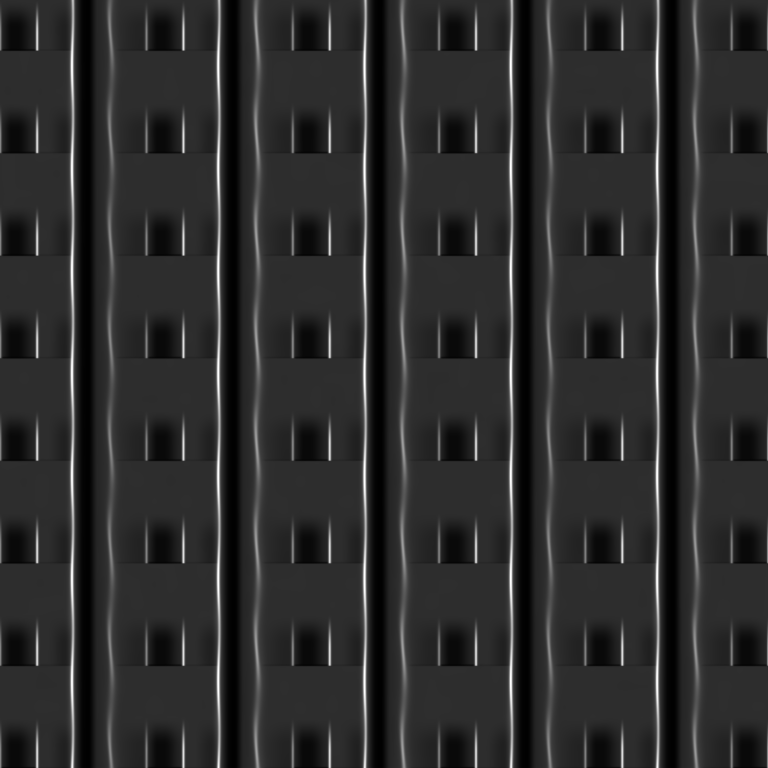
Write a Shadertoy shader that draws this texture map.

```glsl
// Dark ribbed metal panel: vertical grooves with bright rims and rows of pressed slots.

const vec2 REPEATS = vec2(5.25, 7.49);
const vec2 OFFSET = vec2(0.499, 6.997);   // first rim from the left, first slot floor
const float TAU = 6.2831853;
const float BASE_TONE = 0.177;

float hash(vec2 p) {
    return fract(sin(dot(p, vec2(127.1, 311.7))) * 43758.55);
}

float valueNoise(vec2 p) {
    vec2 i = floor(p), f = fract(p);
    f = f * f * (3.0 - 2.0 * f);
    vec2 e = vec2(0.0, 1.0);
    return mix(mix(hash(i), hash(i + e.yx), f.x),
               mix(hash(i + e.xy), hash(i + e.yy), f.x), f.y);
}

// Soft plateau rising over a..b and falling over c..d
float band(float x, float a, float b, float c, float d) {
    return smoothstep(a, b, x) * (1.0 - smoothstep(c, d, x));
}

// Soft highlight around a centre, wrapped across the cell border
float glint(float x, float centre, float width) {
    float d = fract(x - centre + 0.5) - 0.5;
    return exp(-d * d / (width * width));
}

// Groove shading between the two rims
float grooveShade(float x) {
    return 0.78 * band(x, 0.0, 0.07, 0.105, 0.17) + 0.20 * band(x, 0.02, 0.1, 0.14, 0.25);
}

// Dark pocket and its faint flanks
float slotShade(float x, float y) {
    float pocket = 0.62 * band(x, 0.50, 0.58, 0.62, 0.75);
    float floorTone = 0.18 * band(x, 0.49, 0.51, 0.74, 0.76);
    float leftFlank = 0.24 * band(x, 0.27, 0.46, 0.475, 0.50);
    float rightFlank = 0.30 * band(x, 0.82, 0.95, 0.98, 1.0);
    float fade = 1.0 - smoothstep(0.22, 0.50, y);
    return (pocket + floorTone + leftFlank + rightFlank) * fade;
}

// Long highlights along both edges of the groove
float rimLight(float x, float y, float column, float pixel) {
    float sway = sin(TAU * (y - 0.1));
    float thin = max(0.010, 0.65 * pixel);
    float sharp = glint(x, -0.003 + 0.004 * sway, thin) * (0.60 - 0.16 * sway);
    sharp += 0.10 * glint(x, -0.008, 0.024);
    float pulse = 0.5 + 0.5 * cos(TAU * (y - 0.16));
    float centre = 0.258 - 0.009 * sway;
    float soft = glint(x, centre, mix(0.021, 0.012, pulse)) * mix(0.10, 0.36, pulse);
    soft += 0.06 * glint(x, centre + 0.012, 0.035);
    return sharp + soft * mix(0.85, 1.15, hash(vec2(column, 3.0)));
}

// Short highlights on both sides of a slot
float slotLight(float x, float y, float column, float pixel) {
    float thin = max(0.009, 0.65 * pixel);
    float fade = 1.0 - smoothstep(0.16, 0.50, y);
    float left = glint(x, 0.503, thin) * mix(0.30, 0.48, hash(vec2(column, 7.0)));
    float right = glint(x, 0.755, thin) * 0.70;
    return (left + right) * fade;
}

void mainImage(out vec4 fragColor, in vec2 fragCoord) {
    vec2 uv = fragCoord / iResolution.xy;
    vec2 pixel = REPEATS / iResolution.xy;
    vec2 grid = uv * REPEATS - OFFSET;
    float column = floor(grid.x);
    float x = grid.x - column;
    float y = fract(grid.y + 0.25) - 0.25;   // zero at the slot floor
    float above = smoothstep(-pixel.y, pixel.y, y);

    // Shaded sheet
    float tone = BASE_TONE + 0.006 * (valueNoise(grid * vec2(9.0, 5.0)) - 0.5);
    tone *= 1.0 - grooveShade(x);
    tone *= 1.0 - above * slotShade(x, y);

    // Crease along the slot floor
    float crease = glint(y, 0.005, max(0.010, 0.6 * pixel.y));
    tone *= 1.0 - 0.5 * crease * band(x, 0.50, 0.53, 0.73, 0.76);
    tone *= 1.0 - 0.12 * crease * band(x, 0.28, 0.32, 0.96, 1.0);

    // Highlights
    tone += rimLight(x, y, column, pixel.x);
    tone += above * slotLight(x, y, column, pixel.x);

    fragColor = vec4(vec3(clamp(tone, 0.0, 1.0)), 1.0);
}
```
